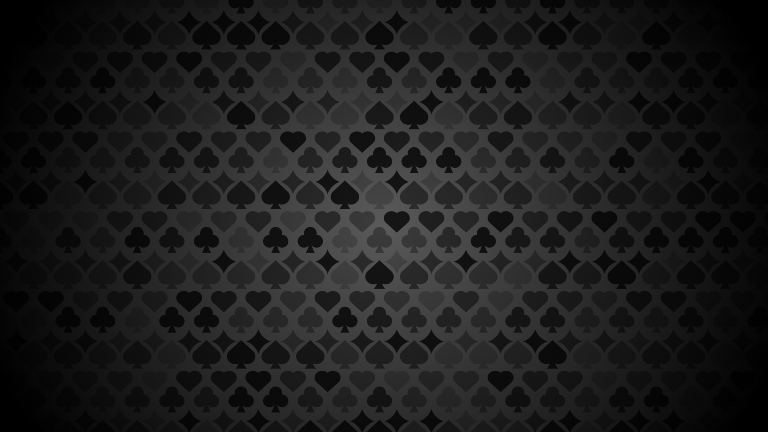
Give the GLSL for this pattern, as a Shadertoy shader.

```glsl
// Lengths are in column pitches unless noted
const float PITCH = 0.0801;               // column spacing, in canvas heights
const vec2  CELL = vec2(1.0, 2.306);      // one repeat of all four suit rows
const vec2  ORIGIN = vec2(-0.13, -0.69);  // a club near the canvas center
const float HEART_Y = 0.52;               // row heights relative to the clubs
const float DIAMOND_Y = -0.63;
const float SPADE_Y = -1.0;
const float GLOW_PEAK = 0.355;
const float GLOW_RADIUS = 0.97;           // in canvas heights
const vec2  GLOW_CENTER = vec2(0.0, -0.02);
const float GLOW_SQUASH = 1.1;
const float DARKEST = 0.24;               // range of suit brightness
const float LIGHTEST = 0.80;
const float SHADE_STEPS = 5.0;

float hash(vec2 p) {
    return fract(sin(dot(p, vec2(127.1, 311.7))) * 43758.5453);
}

// Heart with its tip at the origin, about 1.2 wide and 1.1 tall
float heartShape(vec2 p) {
    p.x = abs(p.x);
    if (p.x + p.y > 1.0) return length(p - vec2(0.25, 0.75)) - sqrt(0.125);
    vec2 notch = p - vec2(0.0, 1.0);
    vec2 side = p - 0.5 * max(p.x + p.y, 0.0);
    return sqrt(min(dot(notch, notch), dot(side, side))) * sign(p.x - p.y);
}

// Stem that flares toward its foot
float stem(vec2 p, float top, float foot, float halfWidth) {
    float t = clamp((top - p.y) / (top - foot), 0.0, 1.0);
    float side = abs(p.x) - mix(0.025, halfWidth, t * t);
    return max(side, max(p.y - top, foot - p.y));
}

float heart(vec2 p) {
    const vec2 size = vec2(0.62, 0.56);
    return heartShape((p + vec2(0.0, 0.31)) / size) * size.y;
}

float club(vec2 p) {
    float top = length(p - vec2(0.0, 0.19)) - 0.185;
    float sides = length(vec2(abs(p.x) - 0.18, p.y + 0.04)) - 0.185;
    float core = length(p - vec2(0.0, 0.03)) - 0.08;
    return min(min(top, sides), min(core, stem(p, 0.0, -0.375, 0.13)));
}

// Diamond with sides cut by circular arcs
float diamond(vec2 p) {
    const float tip = 0.35;
    const float arcCenter = 0.55;
    p = abs(p);
    float radius = length(vec2(arcCenter - tip, arcCenter));
    float arc = radius - length(p - arcCenter);
    return max(arc, (p.x + p.y - tip) * sqrt(0.5));
}

float spade(vec2 p) {
    const vec2 size = vec2(0.68, 0.63);
    float body = heartShape(vec2(p.x, 0.41 - p.y) / size) * size.y;
    return min(body, stem(p, -0.05, -0.415, 0.16));
}

float suitDistance(int suit, vec2 p) {
    if (suit == 0) return heart(p);
    if (suit == 1) return club(p);
    if (suit == 2) return diamond(p);
    return spade(p);
}

void mainImage(out vec4 fragColor, in vec2 fragCoord) {
    vec2 uv = (fragCoord - 0.5 * iResolution.xy) / iResolution.y;
    vec2 p = uv / PITCH - ORIGIN;
    float pixel = 1.0 / (iResolution.y * PITCH);

    // Radial glow
    vec2 fromGlow = (uv - GLOW_CENTER) * vec2(1.0, GLOW_SQUASH);
    float light = GLOW_PEAK * max(1.0 - length(fromGlow) / GLOW_RADIUS, 0.0);

    // Suit rows, alternately shifted by half a column
    vec4 rowY = vec4(HEART_Y, 0.0, DIAMOND_Y, SPADE_Y);
    for (int suit = 0; suit < 4; suit++) {
        float shift = suit % 2 == 0 ? 0.5 : 0.0;
        vec2 q = p - vec2(shift, rowY[suit]);
        vec2 id = floor(q / CELL + 0.5);
        float d = suitDistance(suit, q - id * CELL);
        float coverage = smoothstep(0.5 * pixel, -0.5 * pixel, d);

        // Each symbol takes one of a few shades
        float level = floor(hash(id + float(suit) * 17.3) * SHADE_STEPS);
        float shade = mix(DARKEST, LIGHTEST, level / (SHADE_STEPS - 1.0));
        light *= mix(1.0, shade, coverage);
    }

    // Fine grain against banding
    light += (hash(fragCoord) - 0.5) / 255.0;
    fragColor = vec4(vec3(light), 1.0);
}
```
